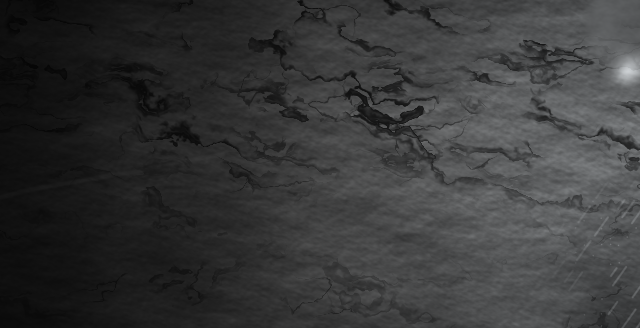
This texture is drawn by a WebGL 1 fragment shader. Its source:

```glsl
precision highp float;
uniform vec2 u_resolution;

vec2 hash2(vec2 cell) {
  vec2 k = vec2(dot(cell, vec2(127.1, 311.7)), dot(cell, vec2(269.5, 183.3)));
  return fract(sin(k) * 43758.55);
}

float gradientNoise(vec2 p) {
  vec2 i = floor(p), f = fract(p);
  vec2 w = f * f * f * (f * (f * 6.0 - 15.0) + 10.0);
  vec2 e = vec2(1.0, 0.0);
  float a = dot(hash2(i) * 2.0 - 1.0, f);
  float b = dot(hash2(i + e) * 2.0 - 1.0, f - e);
  float c = dot(hash2(i + e.yx) * 2.0 - 1.0, f - e.yx);
  float d = dot(hash2(i + 1.0) * 2.0 - 1.0, f - 1.0);
  return mix(mix(a, b, w.x), mix(c, d, w.x), w.y);
}

float fbm(vec2 p) {
  float sum = 0.0, amp = 0.5;
  for (int i = 0; i < 5; i++) {
    sum += amp * gradientNoise(p);
    p = mat2(1.9, 0.5, -0.5, 1.9) * p + 13.7;
    amp *= 0.5;
  }
  return sum;
}

vec2 rotate(vec2 p, float angle) {
  float c = cos(angle), s = sin(angle);
  return vec2(c * p.x + s * p.y, c * p.y - s * p.x);
}

float segmentDistance(vec2 p, vec2 a, vec2 b) {
  vec2 ab = b - a;
  return length(p - a - ab * clamp(dot(p - a, ab) / dot(ab, ab), 0.0, 1.0));
}

// Broken contour of stretched noise: crisp on one side, fading on the other
float ledge(vec2 p, float angle, vec2 stretch, float width) {
  vec2 q = rotate(p, angle) * stretch;
  q += 0.9 * vec2(fbm(p * 7.0), fbm(p * 7.0 + 31.0));
  float n = fbm(q);
  float band = smoothstep(-0.012, 0.008, n) * (1.0 - smoothstep(0.01, width, n));
  return band * smoothstep(0.0, 0.25, gradientNoise(q * 0.9 + 5.3) + 0.3 * fbm(p * 12.0));
}

float slabHeight(vec2 p) {
  return fbm(rotate(p, -0.15) * vec2(9.0, 17.0));
}

// Short slanted scratches, one at most per cell
float scratches(vec2 p) {
  vec2 q = rotate(p, 0.95) * vec2(11.0, 30.0);
  vec2 cell = floor(q), rnd = hash2(cell);
  vec2 f = fract(q) - vec2(0.5, 0.3 + 0.4 * rnd.y);
  float halfLength = 0.15 + 0.25 * rnd.y;
  f.x = max(abs(f.x) - halfLength, 0.0) * 2.7;
  return step(0.55, rnd.x) * (1.0 - smoothstep(0.02, 0.16, length(f)));
}

float specks(vec2 p) {
  vec2 q = p * 38.0;
  vec2 rnd = hash2(floor(q) + 9.0);
  float d = length(fract(q) - 0.25 - 0.5 * rnd);
  return step(0.8, rnd.x) * (1.0 - smoothstep(0.02, 0.15, d));
}

void main() {
  vec2 uv = gl_FragCoord.xy / u_resolution;
  vec2 p = gl_FragCoord.xy / u_resolution.y;
  float right = u_resolution.x / u_resolution.y;

  // Side light with broad blotches
  float light = 0.05 + 0.34 * smoothstep(-0.1, 0.95, uv.x + 0.12 * fbm(p * 2.5));
  light *= 1.04 - 1.1 * pow(uv.y - 0.48, 2.0);
  light *= 1.0 + 0.55 * fbm(rotate(p, -0.2) * vec2(2.5, 5.0) + 3.0);

  // Relief and fine grain
  float relief = slabHeight(p) - slabHeight(p + vec2(-0.003, 0.008));
  light *= 1.0 + clamp(1.1 * relief, -0.35, 0.35);
  light *= 1.0 + 0.13 * gradientNoise(p * vec2(60.0, 95.0));

  // Shadowed ledges, strongest in the upper half
  float upper = smoothstep(0.3, 0.65, uv.y);
  float shade = ledge(p + 1.7, -0.22, vec2(2.0, 6.0), 0.07) * mix(0.25, 0.75, upper);
  shade = max(shade, 0.6 * upper * ledge(p + 6.1, -0.12, vec2(3.5, 11.0), 0.09));
  shade = max(shade, 0.4 * ledge(p + 9.4, 0.35, vec2(3.0, 7.0), 0.035));
  light *= 1.0 - shade;

  // Long pale scratch on the dark side
  vec2 bend = vec2(0.0, 0.012 * gradientNoise(p * 6.0));
  float scar = segmentDistance(p + bend, vec2(-0.1, 0.38), vec2(0.68, 0.53));
  light += 0.035 * (1.0 - smoothstep(0.002, 0.011, scar)) * (0.7 + gradientNoise(p * 9.0));

  // Worn lower right corner
  float worn = smoothstep(0.84, 0.97, uv.x) * (1.0 - smoothstep(0.3, 0.5, uv.y));
  light *= 1.0 - 0.18 * worn;
  light += worn * (0.12 * scratches(p) + 0.13 * specks(p));

  // Hazy patch and glowing spot at the upper right
  vec2 wobble = 0.04 * vec2(fbm(p * 9.0), fbm(p * 9.0 + 17.0));
  float hazeDistance = length((p - vec2(right - 0.03, 0.92) + wobble) * vec2(1.0, 0.9));
  float haze = 1.0 - smoothstep(0.11, 0.16, hazeDistance);
  light = mix(light, 0.36 + 0.25 * fbm(p * 8.0), 0.75 * haze);
  float glowDistance = length(p - vec2(right - 0.035, 0.785) + wobble);
  light += 0.38 * exp(-pow(glowDistance / 0.042, 2.0)) + 0.1 * exp(-glowDistance / 0.06);

  vec3 tint = mix(vec3(1.0), vec3(0.98, 1.0, 1.015), smoothstep(0.3, 1.0, uv.x));
  gl_FragColor = vec4(clamp(light, 0.025, 0.9) * tint, 1.0);
}
```
